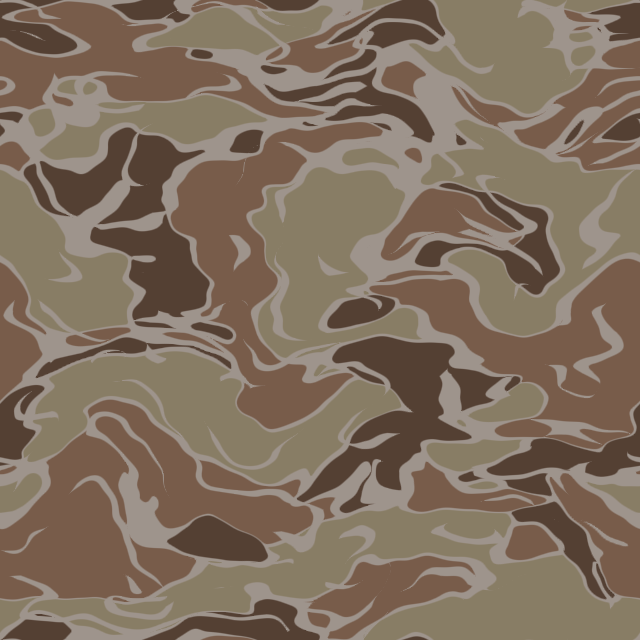
Give the GLSL for this pattern, as a Shadertoy shader.

```glsl
// Seamless four-colour camouflage: wavy olive, brown and dark patches parted by grey channels.

const vec3 GREY  = vec3(0.62, 0.58, 0.55);
const vec3 OLIVE = vec3(0.535, 0.49, 0.395);
const vec3 BROWN = vec3(0.47, 0.36, 0.29);
const vec3 DARK  = vec3(0.33, 0.25, 0.20);

// Whole numbers of noise cells across the tile
const vec2 PATCH_CELLS  = vec2(4.0, 9.0);
const vec2 DARK_CELLS   = vec2(5.0, 10.0);
const vec2 STREAK_CELLS = vec2(8.0, 16.0);
const vec2 TAPER_CELLS  = vec2(8.0, 12.0);
const vec2 SLOPE_CELLS  = vec2(4.0, 3.0);
const vec2 BEND_CELLS   = vec2(7.0, 10.0);
const vec2 RIPPLE_CELLS = vec2(18.0, 27.0);

const float SLOPE_HEIGHT = 0.14;    // hills and valleys
const vec2 BEND_SIZE   = vec2(0.045, 0.028);
const vec2 RIPPLE_SIZE = vec2(0.018, 0.011);

const float DETAIL = 0.4;           // strength of the finer octave of a patch
const float OLIVE_BIAS = 0.005;
const float DARK_BIAS  = 0.11;      // keeps the dark patches rarer
const float CHANNEL_WIDTH = 0.048;
const float CHANNEL_VARIATION = 0.10;
const float CHANNEL_MIN = 0.022;
const float STREAK_WIDTH = 0.07;
const float STREAK_BLUNTNESS = 6.0;
const float STREAK_SHARE = 0.25;
const float ROUNDING = 0.06;
const float TAU = 6.2831853;

vec2 gradientAt(vec2 cell, vec2 cells, float seed) {
    cell = mod(cell, cells);
    float h = fract(sin(dot(cell, vec2(127.1, 311.7)) + seed * 74.7) * 43758.5453);
    return vec2(cos(TAU * h), sin(TAU * h));
}

// Gradient noise that wraps over the unit square
float wrapNoise(vec2 p, vec2 cells, float seed) {
    p = p * cells + seed * vec2(0.37, 0.61);
    vec2 i = floor(p), f = p - i;
    vec2 u = f * f * f * (f * (f * 6.0 - 15.0) + 10.0);
    vec2 e = vec2(1.0, 0.0);
    float a = dot(gradientAt(i, cells, seed), f);
    float b = dot(gradientAt(i + e.xy, cells, seed), f - e.xy);
    float c = dot(gradientAt(i + e.yx, cells, seed), f - e.yx);
    float d = dot(gradientAt(i + e.xx, cells, seed), f - e.xx);
    return mix(mix(a, b, u.x), mix(c, d, u.x), u.y);
}

vec2 wrapNoise2(vec2 p, vec2 cells, float seed) {
    return vec2(wrapNoise(p, cells, seed), wrapNoise(p, cells, seed + 1.0));
}

// Two octaves, so that patches grow lobes and inlets
float patchField(vec2 p, vec2 cells, float seed) {
    return wrapNoise(p, cells, seed) + DETAIL * wrapNoise(p, 2.0 * cells, seed + 20.0);
}

float smoothMax(float a, float b, float k) {
    float h = max(k - abs(a - b), 0.0) / k;
    return max(a, b) + h * h * k * 0.25;
}

// Antialiased coverage of the region where field is positive
float coverage(float field) {
    float w = max(0.75 * fwidth(field), 0.00001);
    return smoothstep(-w, w, field);
}

// Margin by which one patch beats its rivals, cut by the grey streaks
float patchMargin(float own, float rivalA, float rivalB, float channel, float streak) {
    float margin = own - smoothMax(rivalA, rivalB, ROUNDING) - channel;
    return -smoothMax(-margin, -streak, ROUNDING * 0.4);
}

void mainImage(out vec4 fragColor, in vec2 fragCoord) {
    vec2 p = fragCoord / iResolution.xy;

    // Bend the plane: broad slopes, bends, then small edge ripples
    vec2 q = p + RIPPLE_SIZE * wrapNoise2(p, RIPPLE_CELLS, 1.0);
    q += BEND_SIZE * wrapNoise2(p, BEND_CELLS, 3.0);
    q.y += SLOPE_HEIGHT * wrapNoise(p, SLOPE_CELLS, 5.0);

    // Competing patch fields
    float olive = patchField(q, PATCH_CELLS, 7.0) + OLIVE_BIAS;
    float brown = patchField(q, PATCH_CELLS, 8.0);
    float dark  = patchField(q, DARK_CELLS, 9.0) - DARK_BIAS;

    // Grey channels of varying width and blunt streaks
    float channel = CHANNEL_WIDTH + CHANNEL_VARIATION * wrapNoise(q, BEND_CELLS, 10.0);
    channel = max(channel, CHANNEL_MIN);
    float taper = STREAK_SHARE + STREAK_BLUNTNESS * wrapNoise(q, TAPER_CELLS, 11.0);
    float streak = abs(wrapNoise(q, STREAK_CELLS, 12.0)) - STREAK_WIDTH * clamp(taper, -1.0, 1.0);

    // Paint the patches over the grey ground
    vec3 color = GREY;
    color = mix(color, OLIVE, coverage(patchMargin(olive, brown, dark, channel, streak)));
    color = mix(color, BROWN, coverage(patchMargin(brown, olive, dark, channel, streak)));
    color = mix(color, DARK, coverage(patchMargin(dark, olive, brown, channel, streak)));
    fragColor = vec4(color, 1.0);
}
```
